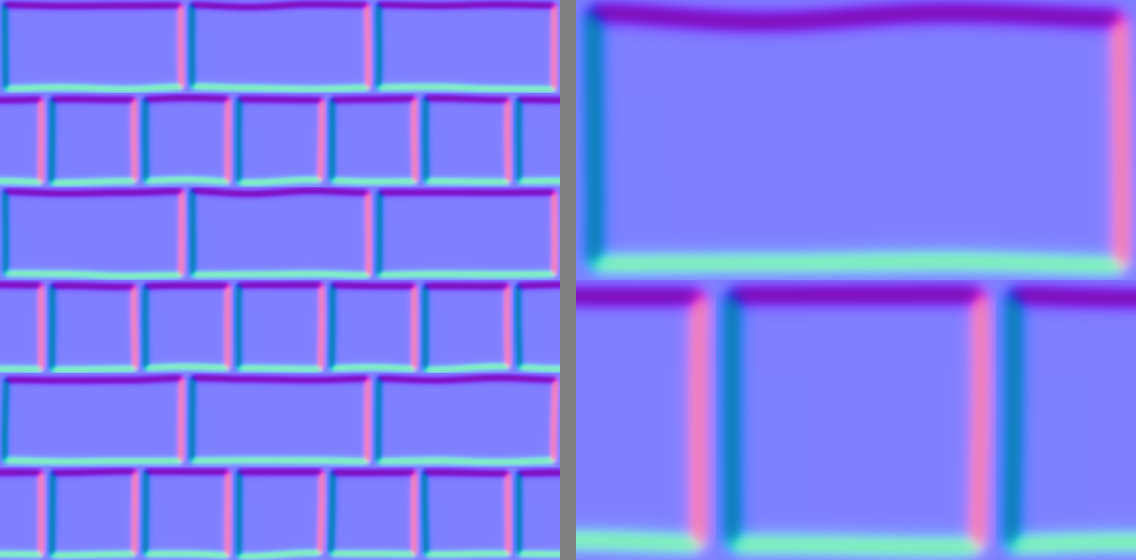
Left: the whole. Right: its middle third, enlarged.
Write a Shadertoy shader that draws this texture map.

```glsl
// Tangent-space normal map of a brick wall: rows of long bricks alternate with
// rows of square ones. Each brick is a smooth plateau whose analytic slope gives
// the normal; wrapped noise and a small tilt per brick bend the edges by hand.

#define ROWS 6.0          // courses up the canvas, also square bricks across
#define HALF_GAP 0.060    // half the joint width, in row heights
#define BEVEL 0.0165      // softness of the brick edge, in row heights
#define SLOPE 1.65        // steepest rise of the bevel
#define WAVE_CELLS 9.0    // noise cells across the canvas
#define WAVE vec2(0.018, 0.036) // edge waviness along x and y
#define TILT 0.022        // largest skew of a single brick

float hash(vec2 p) {
    vec3 q = fract(p.xyx * vec3(0.1031, 0.1030, 0.0973));
    q += dot(q, q.yzx + 33.33);
    return fract((q.x + q.y) * q.z);
}

// Value noise in -0.5..0.5 that repeats after WAVE_CELLS
float wrappedNoise(vec2 p, float seed) {
    vec2 cell = floor(p), f = fract(p);
    f = f * f * (3.0 - 2.0 * f);
    vec2 a = mod(cell, WAVE_CELLS) + seed;
    vec2 b = mod(cell + 1.0, WAVE_CELLS) + seed;
    float low = mix(hash(a), hash(vec2(b.x, a.y)), f.x);
    float high = mix(hash(vec2(a.x, b.y)), hash(b), f.x);
    return mix(low, high, f.y) - 0.5;
}

// Plateau of the given half size along one axis: x = height, y = scaled slope
vec2 plateau(float pos, float halfSize) {
    float s = 1.0 / (1.0 + exp((abs(pos) - halfSize) / BEVEL));
    return vec2(s, -sign(pos) * 4.0 * s * (1.0 - s));
}

void mainImage(out vec4 fragColor, in vec2 fragCoord) {
    vec2 uv = fragCoord / iResolution.xy;
    vec2 p = uv * ROWS;

    // Brick layout: even rows hold square bricks moved by half their width
    float row = floor(p.y);
    float isLong = mod(row, 2.0);
    float width = 1.0 + isLong;
    float along = p.x / width + 0.5 * (1.0 - isLong);
    vec2 brick = vec2(mod(floor(along), ROWS / width), row);
    vec2 local = vec2((fract(along) - 0.5) * width, fract(p.y) - 0.5);

    // Uneven edges
    vec2 wavePos = uv * WAVE_CELLS;
    vec2 wave = vec2(wrappedNoise(wavePos, 17.0), wrappedNoise(wavePos, 53.0));
    vec2 skew = vec2(hash(brick + 5.0), hash(brick + 31.0)) - 0.5;
    local += WAVE * wave + TILT * skew * local.yx / vec2(1.0, width);

    // Product of two plateaus, so the bevels fade into each other at corners
    vec2 px = plateau(local.x, 0.5 * width - HALF_GAP);
    vec2 py = plateau(local.y, 0.5 - HALF_GAP);
    vec2 gradient = SLOPE * vec2(px.y * py.x, px.x * py.y);

    // Green axis points down the canvas
    vec3 normal = normalize(vec3(-gradient.x, gradient.y * vec2(-1.0, 1.0).y, 1.0));
    normal.y = gradient.y == 0.0 ? 0.0 : normal.y;
    fragColor = vec4(0.5 + 0.5 * normal, 1.0);
}
```
